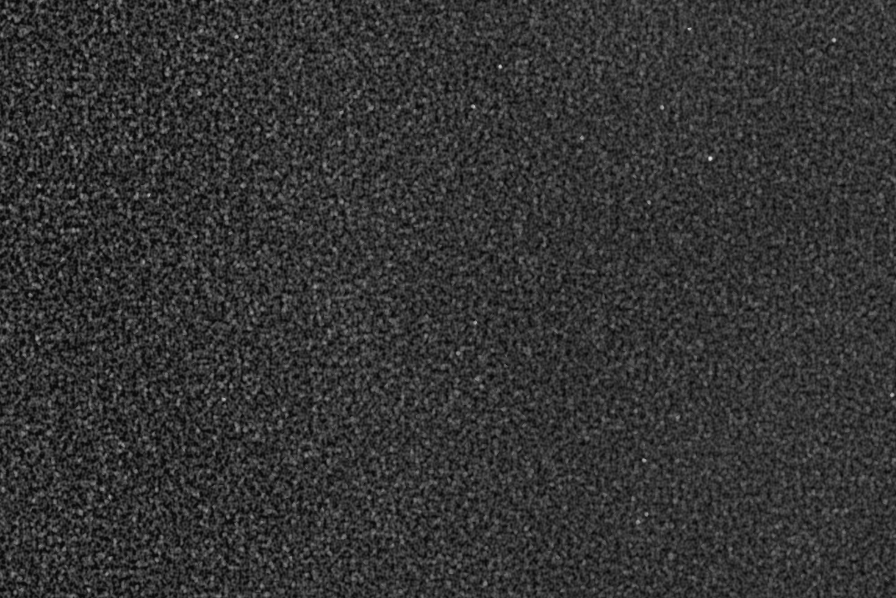
Write a Shadertoy shader that draws this texture.

```glsl
// Fine dark asphalt: packed grey grit with rough shading and a few pale glints.

const float STONES_PER_HEIGHT = 108.0;
const float MEAN_GREY = 0.202;
const float DARKEST_GREY = 0.045;
const float GLINT_SHARE = 0.0025;

float hash(vec2 cell, float seed) {
    vec3 q = fract(vec3(cell.xyx + seed * 17.3) * vec3(0.1031, 0.1030, 0.0973));
    q += dot(q, q.yzx + 33.33);
    return fract((q.x + q.y) * q.z);
}

float cornerSlope(vec2 cell, vec2 offset, float seed) {
    float angle = 6.2832 * hash(cell, seed);
    return dot(vec2(cos(angle), sin(angle)), offset);
}

float gradientNoise(vec2 p, float seed) {
    vec2 cell = floor(p);
    vec2 f = fract(p);
    vec2 blend = f * f * f * (f * (f * 6.0 - 15.0) + 10.0);
    vec2 right = vec2(1.0, 0.0);
    vec2 up = vec2(0.0, 1.0);
    float low = mix(cornerSlope(cell, f, seed),
                    cornerSlope(cell + right, f - right, seed), blend.x);
    float high = mix(cornerSlope(cell + up, f - up, seed),
                     cornerSlope(cell + 1.0, f - 1.0, seed), blend.x);
    return mix(low, high, blend.y);
}

// Distance to the nearest stone centre in x, that stone's cell in yz.
vec3 nearestStone(vec2 p) {
    vec2 home = floor(p);
    vec3 nearest = vec3(9.0, home);
    for (int y = -1; y <= 1; y++) {
        for (int x = -1; x <= 1; x++) {
            vec2 cell = home + vec2(x, y);
            vec2 jitter = vec2(hash(cell, 1.0), hash(cell, 2.0));
            float d = length(cell + jitter - p);
            if (d < nearest.x) nearest = vec3(d, cell);
        }
    }
    return nearest;
}

// Relief of the grit around zero: dark gaps, mixed stones, rough faces.
float gritRelief(vec2 p) {
    vec2 q = p * vec2(1.08, 0.94) * STONES_PER_HEIGHT;
    vec3 stone = nearestStone(q);
    float body = 1.0 - smoothstep(0.12, 0.78, stone.x);
    float tone = pow(hash(stone.yz, 3.0), 3.0);
    float stones = 0.08 * (body - 0.55) + 0.20 * (tone - 0.25) * body;
    float rough = 0.23 * gradientNoise(q * 1.05, 4.0)
                + 0.18 * gradientNoise(q * 1.85, 5.0);
    return stones + rough;
}

float glint(vec2 p) {
    vec3 stone = nearestStone(p * STONES_PER_HEIGHT + 61.0);
    float lit = step(1.0 - GLINT_SHARE, hash(stone.yz, 6.0));
    float strength = mix(0.15, 0.50, hash(stone.yz, 7.0));
    return lit * strength * (1.0 - smoothstep(0.15, 0.60, stone.x));
}

// Broad light: dim towards the left edge, brighter at the upper right.
float broadShade(vec2 uv, vec2 p) {
    float side = 0.016 * smoothstep(0.0, 0.45, uv.x) - 0.011;
    float corner = 0.022 * smoothstep(0.5, 1.0, uv.x) * (uv.y - 0.45);
    return side + corner + 0.022 * gradientNoise(p * 2.6, 8.0);
}

float asphalt(vec2 uv, vec2 p) {
    float contrast = mix(1.28, 0.80, smoothstep(0.0, 0.85, uv.x));
    float grey = MEAN_GREY + broadShade(uv, p) + contrast * gritRelief(p);
    return max(grey, DARKEST_GREY) + glint(p);
}

void mainImage(out vec4 fragColor, in vec2 fragCoord) {
    // Average four samples per pixel to soften stone edges.
    float grey = 0.0;
    for (int i = 0; i < 4; i++) {
        vec2 shift = vec2(i % 2, i / 2) * 0.5 - 0.25;
        vec2 point = fragCoord + shift;
        grey += 0.25 * asphalt(point / iResolution.xy, point / iResolution.y);
    }
    fragColor = vec4(vec3(clamp(grey, 0.0, 1.0)), 1.0);
}
```
